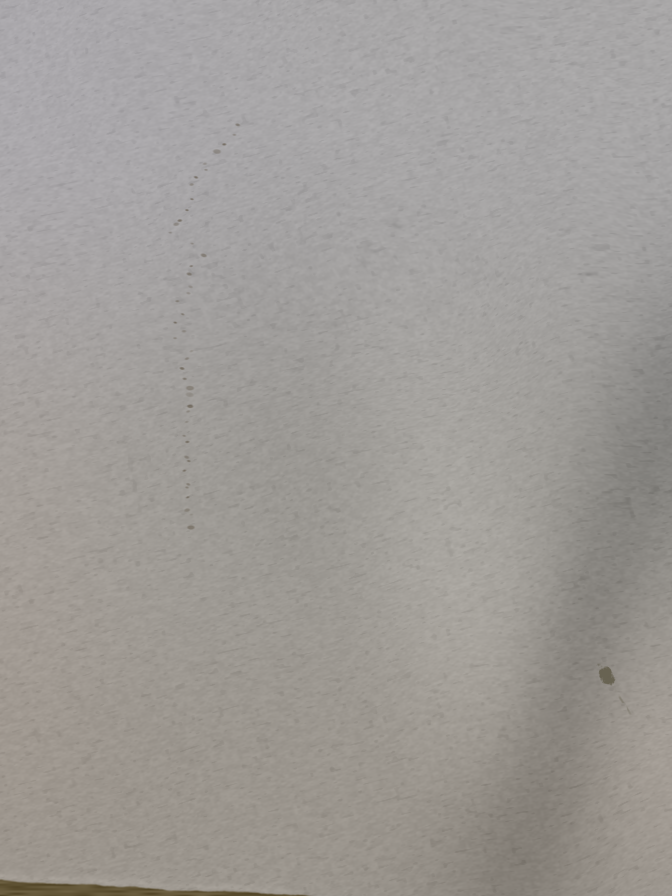
This texture is drawn by a Shadertoy shader. Its source:

```glsl
// Draws a softly shadowed, fine grained plaster wall with scuffs and a brown skirting edge.

float hash(vec2 p) {
    vec3 q = fract(vec3(p.xyx) * 0.1031);
    q += dot(q, q.yzx + 33.33);
    return fract((q.x + q.y) * q.z);
}

float noise(vec2 p) {
    vec2 i = floor(p), f = fract(p);
    f = f * f * (3.0 - 2.0 * f);
    return mix(mix(hash(i), hash(i + vec2(1, 0)), f.x),
               mix(hash(i + vec2(0, 1)), hash(i + vec2(1, 1)), f.x), f.y);
}

float fbm(vec2 p) {
    float sum = 0.0, amp = 0.5;
    for (int i = 0; i < 4; i++) {
        sum += amp * noise(p);
        p = p * 2.03 + 17.1;
        amp *= 0.5;
    }
    return sum;
}

vec2 turn(vec2 p, float a) {
    return vec2(cos(a) * p.x + sin(a) * p.y, cos(a) * p.y - sin(a) * p.x);
}

// Soft elliptical glow, one at its centre
float blob(vec2 p, vec2 center, vec2 radius, float angle) {
    vec2 d = turn(p - center, angle) / radius;
    return exp(-dot(d, d));
}

// Broad light and shade over the wall
vec3 wallColor(vec2 p) {
    vec3 warm = vec3(0.605, 0.583, 0.552);
    vec3 neutral = vec3(0.620, 0.609, 0.588);
    vec3 cool = vec3(0.656, 0.650, 0.651);
    vec3 col = mix(warm, neutral, smoothstep(0.1, 0.65, p.y));
    col = mix(col, cool, smoothstep(0.55, 1.15, p.y));
    col += vec3(0.010, 0.008, 0.022) * blob(p, vec2(0.0, 1.25), vec2(0.4, 0.5), 0.0);
    col += vec3(0.022, 0.010, 0.006) * blob(p, vec2(0.0, 0.5), vec2(0.2, 0.45), 0.0);
    col += 0.045 * blob(p, vec2(0.68, 0.46), vec2(0.13, 0.32), 0.15);
    col += vec3(0.035, 0.030, 0.030) * blob(p, vec2(1.0, 0.2), vec2(0.13, 0.2), 0.0);
    col -= 0.020 * blob(p, vec2(0.44, 0.72), vec2(0.12, 0.28), 0.2);
    col -= vec3(0.105, 0.100, 0.095) * blob(p, vec2(1.03, 0.72), vec2(0.13, 0.24), -0.2);
    col -= vec3(0.085, 0.083, 0.080) * blob(p, vec2(0.86, 0.36), vec2(0.075, 0.3), -0.25);
    col -= 0.070 * blob(p, vec2(0.76, 0.04), vec2(0.13, 0.17), -0.3);
    return col + 0.012 * (fbm(p * 5.0) - 0.47);
}

// Short slanted bumps and tiny dark pits
float plasterGrain(vec2 p) {
    vec2 q = turn(p, 0.25 + 0.5 * (noise(p * 6.0) - 0.5) * 0.1);
    float bumps = noise(q * vec2(120, 270)) - 0.5;
    float fine = noise(q * vec2(240, 380) + 41.0) - 0.5;
    float pits = smoothstep(0.74, 0.95, noise(q * vec2(95, 230) + 83.0));
    return 0.034 * bumps + 0.022 * fine - 0.032 * pits;
}

// Sparse chips scattered down a wandering vertical line
float chipTrail(vec2 p) {
    float cover = 0.0;
    for (int i = 0; i < 44; i++) {
        float k = float(i), t = (k + hash(vec2(k, 2.0))) / 44.0;
        float bend = 0.28 + 0.08 * smoothstep(0.2, 0.0, t);
        float spread = 0.012 + 0.05 * smoothstep(0.15, 0.35, t) * smoothstep(0.65, 0.4, t);
        vec2 c = vec2(bend + spread * (hash(vec2(k, 5.0)) - 0.6), 1.16 - 0.62 * t);
        float size = 0.0015 + 0.0025 * pow(hash(vec2(k, 9.0)), 3.0);
        vec2 d = turn(p - c, 0.6 * (hash(vec2(k, 13.0)) - 0.5)) * vec2(0.7, 1.2);
        float strength = 0.25 + 0.6 * hash(vec2(k, 17.0));
        cover = max(cover, strength * smoothstep(size + 0.0015, size - 0.0015, length(d)));
    }
    return cover;
}

// Ragged scar with a thin scratch running off it
float scar(vec2 p) {
    vec2 d = turn(p - vec2(0.902, 0.327), -1.0);
    float ragged = 0.012 * (fbm(p * 130.0) - 0.47);
    float body = length(d * vec2(0.62, 1.15)) - 0.010 + ragged;
    float tail = length(vec2(max(abs(d.x - 0.036) - 0.032, 0.0), d.y)) - 0.001;
    float broken = smoothstep(0.4, 0.7, noise(p * 110.0));
    return max(smoothstep(0.002, -0.002, body),
               0.45 * broken * smoothstep(0.002, -0.001, tail));
}

void mainImage(out vec4 fragColor, in vec2 fragCoord) {
    vec2 p = fragCoord / iResolution.y * 4.0 / 3.0;
    vec3 col = wallColor(p) + plasterGrain(p);

    // Faint smudges
    float smudge = blob(p, vec2(0.59, 0.998), vec2(0.012, 0.005), -0.3)
                 + blob(p, vec2(0.878, 0.925), vec2(0.015, 0.003), 0.0)
                 + 0.7 * blob(p, vec2(0.50, 0.85), vec2(0.014, 0.005), 0.1)
                 + 0.6 * blob(p, vec2(0.54, 0.94), vec2(0.012, 0.008), 0.0);
    col -= 0.10 * smudge * noise(p * 160.0);

    // Chips and scar
    col = mix(col, vec3(0.37, 0.33, 0.27), 0.8 * chipTrail(p));
    col = mix(col, vec3(0.39, 0.37, 0.30), 0.9 * scar(p));

    // Skirting edge tapering out to the right, with a pale rim
    float edge = p.y - 0.023 * (1.0 - p.x / 0.45) - 0.007 * (fbm(vec2(p.x * 35.0, 3.0)) - 0.47);
    float rim = exp(-pow((edge - 0.006) / 0.005, 2.0)) * smoothstep(0.5, 0.35, p.x);
    col += 0.035 * rim;
    vec3 wood = vec3(0.37, 0.32, 0.20) + 0.12 * (noise(p * vec2(40, 300)) - 0.5);
    col = mix(col, wood, smoothstep(0.002, -0.002, edge));

    fragColor = vec4(col, 1.0);
}
```
